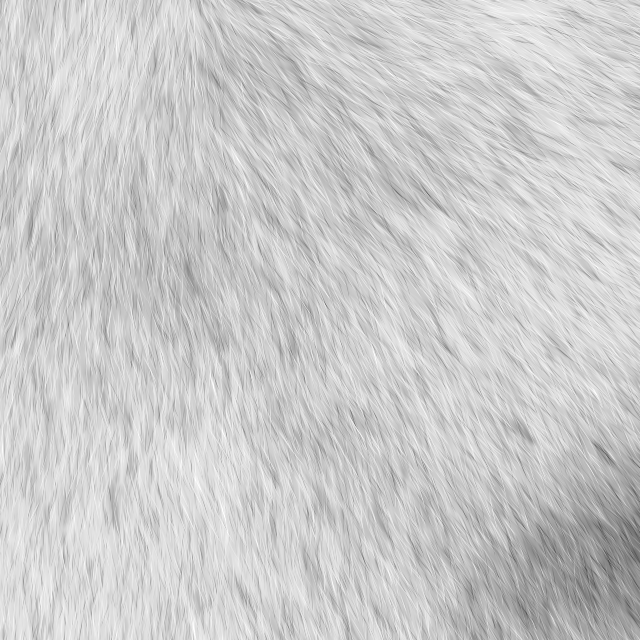
Give the GLSL for this texture, as a Shadertoy shader.

```glsl
// Pale grey fur combed outward from a parting near the top.
// Scattered tapered strands, from wide tufts to fine hairs, follow a
// direction field and are summed over a broad map of light and shade.

vec4 hash4(vec3 p) {
    vec4 q = fract(p.xyzx * vec4(0.1031, 0.1030, 0.0973, 0.1099));
    q += dot(q, q.wzxy + 33.33);
    return fract((q.xxyz + q.yzzw) * q.zywx);
}

// Lean of the fur away from straight down, in radians
float furLean(vec2 p) {
    float fan = 0.87 * atan(p.x - 0.13, 1.15 * max(1.1 - p.y, 0.05));
    float parting = smoothstep(0.6, 0.85, p.y) * smoothstep(0.4, 0.25, p.x);
    float wave = 0.05 * sin(p.x * 17.0 + 3.0 * sin(p.y * 9.0)) + 0.05 * sin(p.y * 23.0 - p.x * 11.0);
    return mix(max(fan, -0.14), -0.12, parting) + wave;
}

// Sum of strands, one batch per cell; size is (half length, half width)
float strands(vec2 p, float cell, int count, vec2 size, vec2 shadeRange, float seed) {
    float sum = 0.0;
    vec2 home = floor(p / cell);
    float pixel = 1.0 / iResolution.y;
    for (int j = -1; j <= 1; j++)
    for (int i = -1; i <= 1; i++) {
        vec2 id = home + vec2(i, j);
        float lean = furLean((id + 0.5) * cell);
        for (int k = 0; k < count; k++) {
            vec4 rnd = hash4(vec3(id + 50.0, seed + float(k) * 1.7));
            vec4 rnd2 = hash4(vec3(id + 90.0, seed + float(k) * 2.3 + 40.0));
            float angle = lean + (rnd.z + rnd2.x - 1.0) * 0.36;
            vec2 along = vec2(sin(angle), -cos(angle));
            vec2 offset = p - (id + rnd.xy) * cell;
            float t = dot(offset, along) / (size.x * mix(0.5, 1.0, rnd2.y));
            if (abs(t) > 1.0) continue;

            // Bend the strand and narrow it toward its tip
            float across = dot(offset, vec2(-along.y, along.x));
            across += (rnd2.z - 0.5) * 0.12 * size.x * t * t;
            float width = max(size.y * (1.0 - 0.35 * t), 0.8 * pixel);
            float body = smoothstep(width, 0.0, abs(across));
            body *= smoothstep(-1.0, -0.1, t) * smoothstep(1.0, 0.6, t);
            sum += body * mix(shadeRange.x, shadeRange.y, rnd.w);
        }
    }
    return sum;
}

float blob(vec2 p, vec2 center, float radius) {
    vec2 d = (p - center) / radius;
    return exp(-dot(d, d));
}

// Broad light and shade under the strands
float coatTone(vec2 p) {
    float tone = 0.812;
    tone += 0.055 * blob(p, vec2(0.08, 0.0), 0.34);
    tone += 0.045 * blob(p, vec2(0.95, 0.60), 0.25);
    tone += 0.065 * blob(p, vec2(0.82, 1.0), 0.13);
    tone += 0.050 * blob(p, vec2(0.18, 0.92), 0.12);
    tone += 0.040 * blob(p, vec2(0.30, 0.30), 0.12);
    tone -= 0.055 * blob(p, vec2(0.26, 0.56), 0.18);
    tone -= 0.070 * blob(p, vec2(0.37, 0.88), 0.08);
    tone -= 0.040 * blob(p, vec2(0.60, 0.72), 0.14);
    tone -= 0.050 * blob(p, vec2(0.55, 0.30), 0.10);
    tone -= 0.270 * blob(p, vec2(1.03, 0.15), 0.16);
    tone -= 0.150 * blob(p, vec2(0.82, 0.06), 0.14);
    return tone;
}

void mainImage(out vec4 fragColor, in vec2 fragCoord) {
    vec2 p = fragCoord / iResolution.y;

    // Tufts and locks vary softly both ways around the coat tone
    float fur = strands(p, 0.08, 6, vec2(0.060, 0.013), vec2(-0.068, 0.060), 3.0);
    fur += strands(p, 0.05, 9, vec2(0.040, 0.0042), vec2(-0.062, 0.054), 21.0);

    // Dense fine hairs, one thin line each
    fur += strands(p, 0.032, 20, vec2(0.030, 0.0015), vec2(-0.100, 0.100), 47.0);

    // A few long, pale guard hairs catch the light
    fur += strands(p, 0.055, 3, vec2(0.044, 0.0014), vec2(0.02, 0.14), 83.0);

    // Deepen the gaps and soften the highlights
    float grey = coatTone(p) + fur + 0.15 * min(fur, 0.0);
    grey -= 0.5 * max(grey - 0.87, 0.0);
    fragColor = vec4(vec3(clamp(grey, 0.0, 1.0)), 1.0);
}
```
